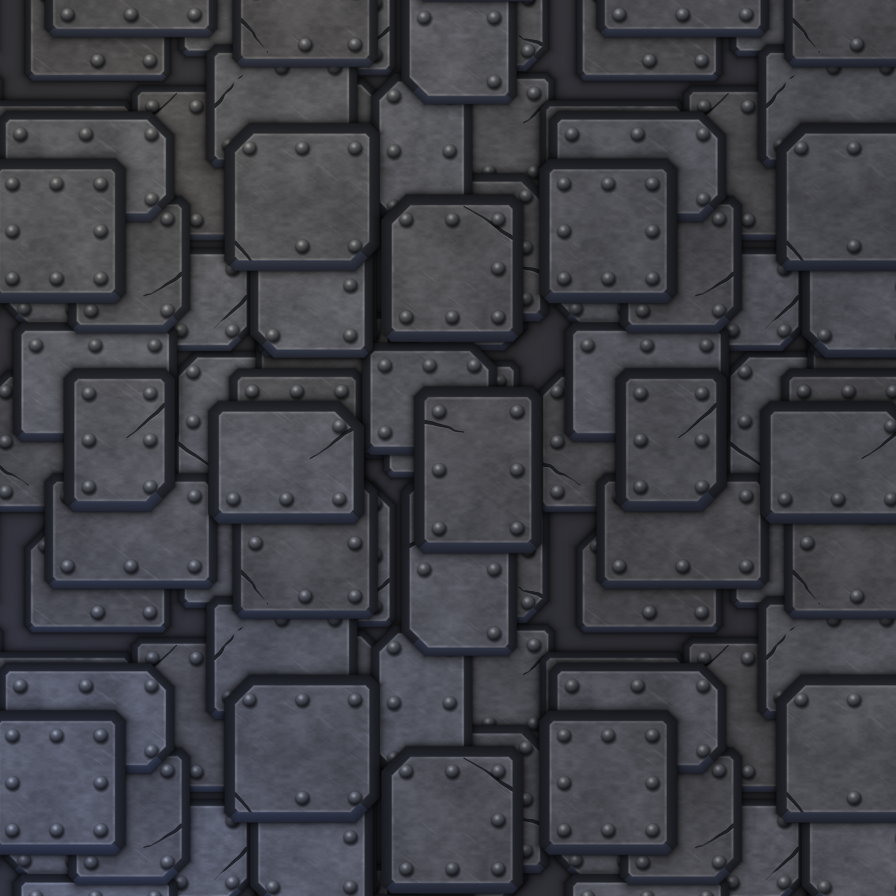
Reproduce this texture procedurally as a Shadertoy shader.

```glsl
// Riveted armour: overlapping dark steel plates with bevels, cut corners and cracks.
// Three layers of jittered, wrapped grids are painted from the lowest to the highest,
// so the whole layout repeats; a broad light over the canvas varies the repeats.

const float REPEATS = 1.624;   // repeats across and down

float hash(vec2 p) {
    vec3 a = fract(p.xyx * vec3(0.1031, 0.1030, 0.0973));
    a += dot(a, a.yzx + 33.33);
    return fract((a.x + a.y) * a.z);
}

vec4 hash4(vec2 p) {
    return vec4(hash(p), hash(p + 17.3), hash(p + 41.7), hash(p + 73.1));
}

float noise(vec2 p) {
    vec2 i = floor(p), f = fract(p);
    f *= f * (3.0 - 2.0 * f);
    return mix(mix(hash(i), hash(i + vec2(1, 0)), f.x),
               mix(hash(i + vec2(0, 1)), hash(i + vec2(1, 1)), f.x), f.y);
}

float fbm(vec2 p) {
    float sum = 0.0, amp = 0.5;
    for (int i = 0; i < 4; i++) {
        sum += amp * noise(p);
        p = p * 2.1 + 9.7;
        amp *= 0.5;
    }
    return sum;
}

// Mitred box distance with some corners cut off
float plateDistance(vec2 q, vec2 size, vec2 seed) {
    vec2 e = abs(q) - size;
    float cut = hash(seed + sign(q) * 3.1 + 8.0) < 0.27 ? 0.034 : 0.007;
    return max(max(e.x, e.y), (e.x + e.y + cut) * 0.707);
}

// Brushed, stained metal with fine scratches
vec3 metal(vec2 q, vec2 seed, vec4 rnd) {
    vec2 s = q + seed * 3.7 + 50.0;
    float stain = fbm(s * 14.0) - 0.47;
    float grain = fbm(s * vec2(70.0, 120.0)) - 0.47;
    vec2 along = mat2(0.8, 0.6, -0.6, 0.8) * s;
    float scratch = smoothstep(0.86, 1.0, noise(along * vec2(14.0, 260.0)));
    vec3 tone = mix(vec3(0.275, 0.272, 0.285), vec3(0.325, 0.33, 0.36), rnd.z);
    return tone * (1.0 + 0.4 * stain + 0.28 * grain) + 0.035 * scratch;
}

// Dark tapered crack running in from the left or right edge
vec3 addCrack(vec3 col, vec2 q, vec2 size, vec4 rnd, float px) {
    float side = rnd.x < 0.5 ? -1.0 : 1.0;
    vec2 start = size * vec2(side, rnd.y * 1.5 - 0.75);
    vec2 run = vec2(-side * (0.04 + 0.05 * rnd.z), (rnd.w - 0.5) * 0.13);
    vec2 v = q - start;
    float t = clamp(dot(v, run) / dot(run, run), 0.0, 1.0);
    v -= run * t;
    v.y += 0.007 * (noise(vec2(t * 5.0, rnd.x * 90.0)) - 0.5);
    float width = 0.0027 * (1.0 - t);
    float lip = 1.0 - smoothstep(0.0, px * 1.5, length(v + vec2(0, 0.0025)) - width);
    float gap = 1.0 - smoothstep(0.0, px * 1.2, length(v) - width);
    col += 0.06 * lip * (1.0 - t);
    return mix(col, vec3(0.09, 0.095, 0.11), gap * 0.9);
}

// Domed rivets spaced along the rim
vec3 addRivets(vec3 col, vec2 q, vec2 size, vec2 seed, float px) {
    vec2 span = size - 0.026;
    vec2 count = clamp(floor(size * 20.0), 1.0, 3.0);
    vec2 g = clamp(round((q / span * 0.5 + 0.5) * count), vec2(0), count);
    bool onRim = g.x == 0.0 || g.y == 0.0 || g.x == count.x || g.y == count.y;
    if (!onRim || hash(seed + g * 5.3 + 2.0) < 0.14) return col;
    vec2 o = (q - (g / count * 2.0 - 1.0) * span) / 0.0115;
    float r = length(o);
    col *= 1.0 - 0.6 * (1.0 - smoothstep(0.8, 1.5, length(o + vec2(-0.1, 0.25))));
    float lit = dot(o, vec2(-0.35, 0.8));
    vec3 dome = vec3(0.30, 0.305, 0.325) + 0.15 * lit - 0.09 * r * r;
    dome += 0.22 * exp(-9.0 * dot(o - vec2(-0.2, 0.35), o - vec2(-0.2, 0.35)));
    return mix(col, dome, 1.0 - smoothstep(-px, px, (r - 1.0) * 0.0115));
}

void mainImage(out vec4 fragColor, in vec2 fragCoord) {
    vec2 uv = fragCoord / iResolution.xy;
    vec2 p = uv * REPEATS;
    float px = REPEATS / iResolution.y;
    vec3 col = vec3(0.19, 0.19, 0.215);

    for (int layer = 0; layer < 3; layer++) {
        float level = float(layer);
        vec2 grid = vec2(layer == 0 ? 4.0 : 3.0, layer == 2 ? 2.0 : 4.0);
        float bevel = 0.011 + 0.004 * level;
        for (int k = 0; k < 9; k++) {
            vec2 cell = floor(p * grid) + vec2(k % 3 - 1, k / 3 - 1);
            vec2 seed = mod(cell, grid) + level * 37.0 + 5.0;
            vec4 rnd = hash4(seed), rnd2 = hash4(seed + 101.0);
            vec2 q = p - (cell + 0.5 + (rnd.xy - 0.5) * 0.46) / grid;
            float aspect = (rnd.w - 0.5) * (layer == 2 ? 0.9 : 1.7);
            vec2 size = (0.094 + 0.026 * rnd2.x) * exp2(vec2(aspect, -aspect) * 0.5);
            float d = plateDistance(q, size, seed);
            if (d > bevel + 0.03) continue;

            // Contact shadow, then the bevel with a lighter lower side
            col *= 1.0 - 0.62 * exp(-max(d - bevel, 0.0) / 0.007);
            vec2 e = abs(q) - size;
            float lower = e.y > e.x && q.y < 0.0 ? 1.0 : 0.0;
            vec3 side = mix(vec3(0.115, 0.12, 0.14), vec3(0.15, 0.165, 0.215), lower);
            side *= 1.2 - 0.4 * d / bevel;
            col = mix(col, side, 1.0 - smoothstep(-px, px, d - bevel));

            // Face, worn bright rim, crack and rivets
            if (d > px) continue;
            vec3 face = metal(q, seed, rnd);
            face += 0.085 * smoothstep(-0.006, -0.001, d) * (0.4 + noise(q * 60.0 + seed));
            if (rnd2.w < 0.6) face = addCrack(face, q, size, hash4(seed + 211.0), px);
            face = addRivets(face, q, size, seed, px);
            col = mix(col, face, 1.0 - smoothstep(-px, px, d));
        }
    }

    // Broad light: warm at upper left, cool at lower left, dimmer to the right
    float warm = exp(-7.0 * dot(uv - vec2(0.18, 0.82), uv - vec2(0.18, 0.82)));
    float cool = exp(-6.0 * dot(uv - vec2(0.05, 0.08), uv - vec2(0.05, 0.08)));
    col *= 0.97 + 0.12 * (noise(uv * 4.0 + 3.0) - 0.5);
    col *= 1.0 + warm * vec3(0.13, 0.11, 0.04) + cool * vec3(0.12, 0.17, 0.30);
    fragColor = vec4(col, 1.0);
}
```
